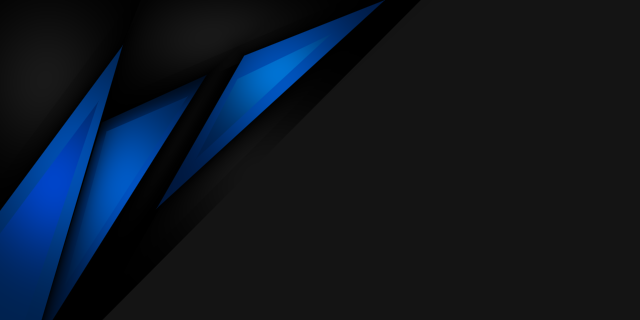
Write a WebGL 2 fragment shader that draws this background.

```glsl
#version 300 es
precision highp float;
uniform vec2 u_resolution;
out vec4 fragColor;

// Signed distance to the line a-b, positive on its left
float side(vec2 p, vec2 a, vec2 b) {
    vec2 d = normalize(b - a);
    return d.x * (p.y - a.y) - d.y * (p.x - a.x);
}

// Inner distance of a counter-clockwise triangle
float triangle(vec2 p, vec2 a, vec2 b, vec2 c) {
    return min(side(p, a, b), min(side(p, b, c), side(p, c, a)));
}

float cover(float d) {
    return smoothstep(-0.75, 0.75, d * u_resolution.y);
}

float glow(vec2 p, vec2 center, vec2 radius) {
    vec2 q = (p - center) / radius;
    return exp(-dot(q, q));
}

// Soft shadow around a shard, then its rim and its inner face
vec3 shard(vec3 under, float outer, float inner, vec3 rim, vec3 face) {
    vec3 color = under * (1.0 - 0.9 * exp(min(outer, 0.0) * 30.0));
    return mix(color, mix(rim, face, cover(inner)), cover(outer));
}

void main() {
    vec2 p = gl_FragCoord.xy / u_resolution.y;
    vec3 color = vec3(0.08);

    // Black wedge with a faint sheen along its diagonal
    float wedge = side(p, vec2(0.32, 0.0), vec2(1.315, 1.0));
    float sheen = 0.095 * glow(p, vec2(0.79, 0.46), vec2(0.27, 0.25));
    sheen *= 0.85 + 0.15 * cover(wedge - 0.045);
    color = mix(color, vec3(sheen), cover(wedge));

    // Charcoal strip between the two right shards
    float strip = side(p, vec2(0.43, 0.349), vec2(0.705, 0.826));
    float stripShade = 0.055 * exp(-pow(strip / 0.03, 2.0)) * smoothstep(0.2, 0.6, p.y);
    color = mix(color, vec3(stripShade), cover(0.06 - abs(strip)));

    // Charcoal panels in the upper left
    float topPanel = side(p, vec2(0.318, 0.617), vec2(1.203, 1.0));
    float topShade = 0.105 * glow(p, vec2(0.69, 0.87), vec2(0.27, 0.15));
    topShade *= 0.8 + 0.2 * cover(topPanel - 0.05);
    color = mix(color, vec3(topShade), cover(topPanel));

    float leftPanel = side(p, vec2(0.0, 0.341), vec2(0.383, 0.857));
    float divider = side(p, vec2(0.383, 0.857), vec2(0.44, 1.0));
    float leftShade = 0.1 * glow(p, vec2(0.15, 0.74), vec2(0.21, 0.24));
    leftShade *= 0.85 + 0.15 * cover(leftPanel - 0.06);
    color = mix(color, vec3(leftShade), cover(min(leftPanel, divider)));

    // Right shard
    float outer = triangle(p, vec2(1.203, 1.0), vec2(0.763, 0.826), vec2(0.49, 0.349));
    float inner = triangle(p, vec2(1.034, 0.893), vec2(0.742, 0.753), vec2(0.612, 0.503));
    float light = glow(p, vec2(0.88, 0.73), vec2(0.24, 0.25));
    vec3 rim = mix(vec3(0.0, 0.09, 0.24), vec3(0.0, 0.33, 0.75), light);
    light = glow(p, vec2(0.87, 0.77), vec2(0.2, 0.19));
    vec3 face = mix(vec3(0.0, 0.1, 0.26), vec3(0.0, 0.45, 0.83), light);
    color = shard(color, outer, inner, rim, face);

    // Middle shard, darkened along its upper edge
    outer = triangle(p, vec2(0.646, 0.766), vec2(0.318, 0.617), vec2(0.098, -0.105));
    inner = triangle(p, vec2(0.586, 0.698), vec2(0.333, 0.589), vec2(0.203, 0.109));
    light = glow(p, vec2(0.41, 0.41), vec2(0.22, 0.27));
    rim = mix(vec3(0.0, 0.1, 0.25), vec3(0.0, 0.32, 0.76), light);
    light = glow(p, vec2(0.38, 0.42), vec2(0.21, 0.25));
    face = mix(vec3(0.0, 0.11, 0.27), vec3(0.0, 0.36, 0.79), light);
    float shade = smoothstep(-0.01, 0.07, -topPanel);
    color = shard(color, outer, inner, rim * (0.4 + 0.6 * shade), face);

    // Left shard
    outer = triangle(p, vec2(0.383, 0.857), vec2(-0.253, 0.0), vec2(0.13, 0.0));
    inner = triangle(p, vec2(0.307, 0.682), vec2(-0.201, 0.0), vec2(0.078, 0.0));
    // The lower edges run past the canvas
    outer = max(outer, min(-leftPanel, side(p, vec2(0.13, 0.0), vec2(0.383, 0.857))));
    light = glow(p, vec2(0.22, 0.47), vec2(0.23, 0.3));
    rim = mix(vec3(0.0, 0.12, 0.28), vec3(0.0, 0.31, 0.7), light);
    light = glow(p, vec2(0.17, 0.43), vec2(0.2, 0.24));
    face = mix(vec3(0.0, 0.13, 0.3), vec3(0.0, 0.27, 0.79), light);
    color = shard(color, outer, inner, rim, face);

    fragColor = vec4(color, 1.0);
}
```
